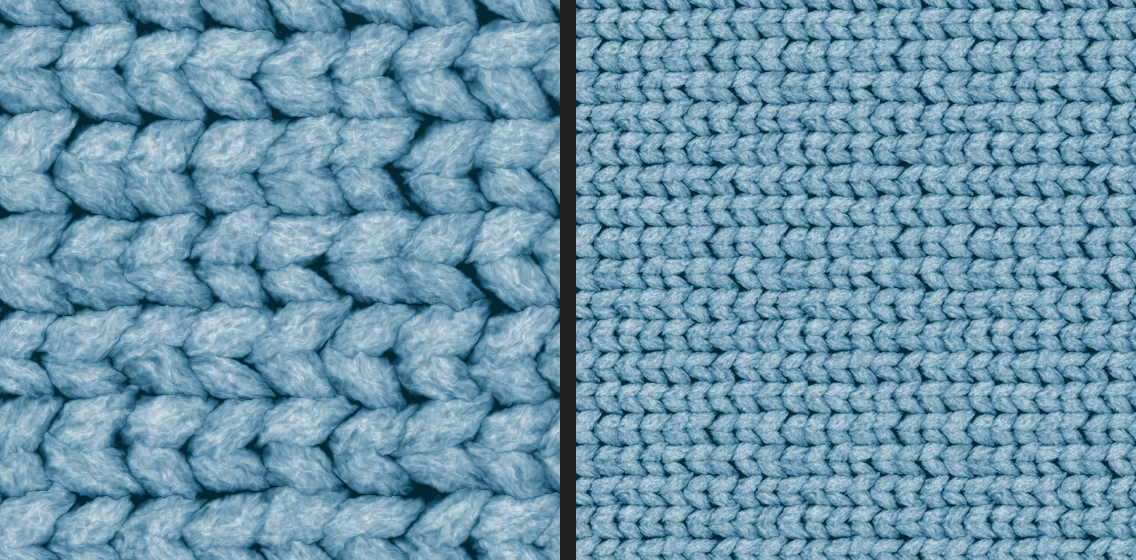
Left, the tile; right, the same tile 3 across and 3 down.
Reproduce this texture procedurally as a WebGL 2 fragment shader.

```glsl
#version 300 es
precision highp float;
// Fuzzy blue wool knit: sideways chevron rows of plump, brushed stitches, tiling.

#define GRID vec2(8.0, 12.0)        // stitches across, half rows down
#define PHASE vec2(0.89, 0.40)      // grid offset, in cells
#define LOBE vec2(0.082, 0.0435)    // half length and half width of a stitch
#define SLANT 0.54                  // stitch angle, radians
#define JITTER 0.018                // wander of the stitch centres
#define WARP 0.020                  // large scale waviness
#define FIBRE 2.7                   // contrast of the combed fibres
#define FRAY 0.55                   // raggedness of the stitch outlines
#define CREASE 0.85                 // darkening where stitches touch
#define HAIR_CELLS 15.0             // stray hair cells across, first layer
#define HAIR_WIDTH 0.0003           // half width of a stray hair
#define HAIR_LIGHT 1.0              // brightness of stray hairs

uniform vec2 u_resolution;
out vec4 outColor;

// Dark hollows to bright fibre tips
const vec3 WOOL[7] = vec3[7](
    vec3(0.01, 0.15, 0.19), vec3(0.08, 0.29, 0.38), vec3(0.20, 0.41, 0.51),
    vec3(0.34, 0.53, 0.64), vec3(0.48, 0.64, 0.72), vec3(0.63, 0.74, 0.80),
    vec3(0.79, 0.87, 0.90));

vec2 hash(vec2 c) {
    vec3 h = fract(c.xyx * vec3(0.1031, 0.1030, 0.0973));
    h += dot(h, h.yzx + 33.33);
    return fract((h.xx + h.yz) * h.zy);
}

mat2 rotation(float a) {
    float c = cos(a), s = sin(a);
    return mat2(c, -s, s, c);
}

float corner(vec2 cell, vec2 offset, float period, float seed) {
    float a = 6.2832 * hash(mod(cell, period) + seed).x;
    return dot(vec2(cos(a), sin(a)), offset);
}

// Gradient noise that wraps after a whole number of cells
float noise(vec2 p, float period, float seed) {
    vec2 i = floor(p), f = p - i, e = vec2(1.0, 0.0);
    vec2 u = f * f * f * (f * (f * 6.0 - 15.0) + 10.0);
    return mix(
        mix(corner(i, f, period, seed), corner(i + e, f - e, period, seed), u.x),
        mix(corner(i + e.yx, f - e.yx, period, seed), corner(i + 1.0, f - 1.0, period, seed), u.x),
        u.y);
}

// Bends the plane at three scales: wavy rows, lumpy stitches, frayed edges
vec2 warp(vec2 p) {
    vec2 bent = p;
    float freq = 5.0, amp = WARP;
    for (int k = 0; k < 3; k++) {
        bent += amp * vec2(noise(p * freq, freq, 11.0), noise(p * freq, freq, 47.0));
        freq *= 4.0;
        amp *= 0.42;
    }
    return bent;
}

// Combed strands along x: soft bands plus sharp ridges, fanned per octave
float fibres(vec2 q, float seed) {
    q.y += 0.020 * noise(q * 16.0, 256.0, seed) + 0.006 * noise(q * 45.0, 256.0, seed + 3.0);
    vec2 freq = vec2(11.0, 38.0);
    float sum = 0.0, amp = 0.5;
    for (int k = 0; k < 4; k++) {
        float fan = 0.9 * (hash(vec2(seed, float(k))).x - 0.5);
        float n = noise(rotation(fan) * q * freq, 256.0, seed + float(k) * 7.0);
        sum += amp * (0.6 * n + 0.4 * (exp(-9.0 * abs(n)) - 0.35));
        freq *= 1.6;
        amp *= 0.94;
    }
    return sum;
}

// One layer of gently curved stray hairs, one per cell
float hairs(vec2 p, float cells, float seed) {
    vec2 g = p * cells, base = floor(g);
    float cover = 0.0, pixel = 1.0 / u_resolution.y;
    for (int k = 0; k < 9; k++) {
        vec2 cell = base + vec2(k % 3, k / 3) - 1.0;
        vec2 r = hash(mod(cell, cells) + seed), s = hash(mod(cell, cells) + seed + 71.0);
        vec2 q = rotation(6.2832 * s.x) * (g - cell - r);
        float curve = (s.y - 0.5) * 1.3 * q.x * q.x + 0.03 * sin(7.0 * q.x + 6.0 * r.x);
        float dist = abs(q.y - curve) / cells;
        float fade = 1.0 - smoothstep(0.1, 0.45 + 0.45 * r.y, abs(q.x));
        cover = max(cover, fade * s.y * (1.0 - smoothstep(0.0, HAIR_WIDTH + pixel, dist)));
    }
    return cover;
}

void main() {
    vec2 uv = gl_FragCoord.xy / u_resolution;
    vec2 p = warp(uv);
    vec2 base = floor(p * GRID - PHASE);

    // Find the topmost stitch and the runner-up beneath it
    float best = -9.0, second = -9.0, lean = 1.0;
    vec2 local = vec2(0.0), offset = vec2(0.0), id = vec2(0.0);
    for (int k = 0; k < 9; k++) {
        vec2 cell = base + vec2(k % 3, k / 3) - 1.0;
        vec2 wrapped = mod(cell, GRID);
        vec2 r = hash(wrapped + 5.0), s = hash(wrapped + 90.0);
        float side = mod(cell.y, 2.0) < 0.5 ? 1.0 : -1.0;
        vec2 d = p - (cell + 0.5 + PHASE) / GRID - JITTER * (r - 0.5);
        vec2 q = rotation(side * (SLANT + 0.35 * (s.x - 0.5))) * d;
        vec2 e = q / (LOBE * (0.92 + 0.18 * s.y));
        e.y /= 1.0 - 0.28 * clamp(e.x, -1.0, 1.0);
        float tuft = noise(q * vec2(16.0, 58.0), 256.0, 17.0 * wrapped.x + 31.0 * wrapped.y);
        float height = 1.0 - dot(e, e) - 0.15 * e.x + 0.08 * side + 0.2 * (r.y - 0.5) + FRAY * tuft;
        if (height > best) {
            second = best;
            best = height;
            local = q; offset = d; id = wrapped; lean = side;
        } else second = max(second, height);
    }

    // Tone in palette steps: hollow, dome, light from above, contact shadow
    float tone = mix(-0.2, 3.05, smoothstep(-0.42, 0.2, best));
    tone += 1.5 * smoothstep(0.0, 0.9, best);
    tone += 0.32 * offset.y / LOBE.y - 0.38 * local.x / LOBE.x + 0.17 * lean;
    tone += 0.5 * (hash(id + 33.0).x - 0.5);
    tone -= CREASE * exp(-4.5 * (best - second));

    // Combed fibres inside the stitch, loose fuzz and hairs across it
    float body = smoothstep(-0.4, 0.3, best) * smoothstep(-0.15, 0.12, best - second);
    tone += FIBRE * body * fibres(local, 13.0 * id.x + 29.0 * id.y);
    tone += 0.8 * noise(p * 48.0, 48.0, 3.0) + 0.8 * noise(p * 120.0, 120.0, 8.0);
    tone += HAIR_LIGHT * (0.6 * hairs(p, HAIR_CELLS, 20.0)
        + 0.7 * hairs(p, HAIR_CELLS * 2.0, 150.0) + 0.7 * hairs(p, HAIR_CELLS * 4.0, 270.0));

    tone = clamp(tone, 0.0, 5.999);
    int shade = int(tone);
    outColor = vec4(mix(WOOL[shade], WOOL[shade + 1], fract(tone)), 1.0);
}
```
